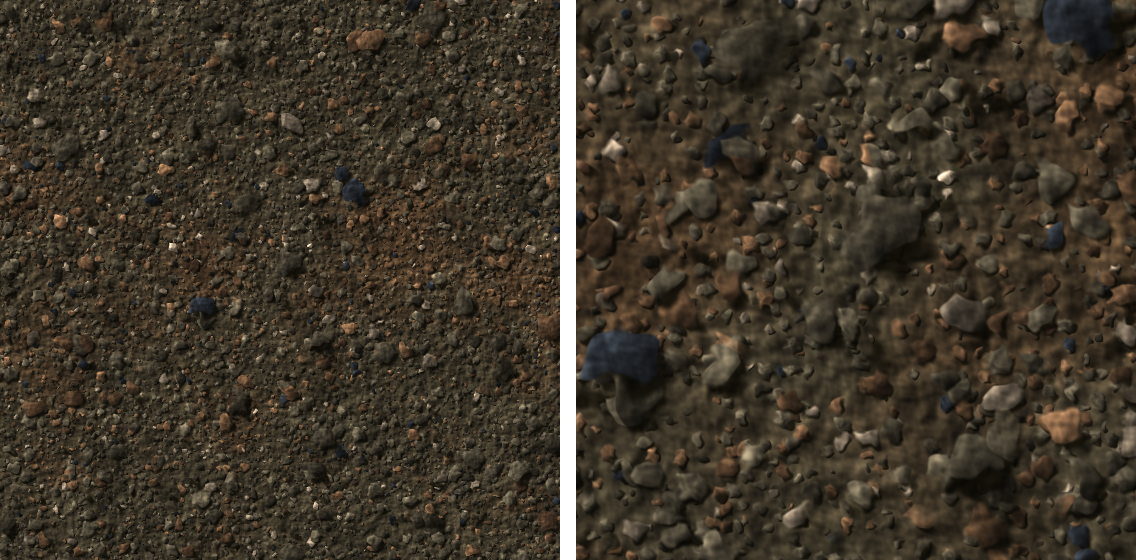
Left, the full canvas; right, a detail of the centre.
Give the GLSL for this texture, as a three.js fragment shader.

```glsl
// Draws dark gravelly soil with rust patches, lit low from the upper left.
varying vec2 vUv;

const vec2 LIGHT = vec2(-0.7, 0.71);
const vec3 SHADOW = vec3(0.045, 0.038, 0.016);
const vec3 SOIL = vec3(0.232, 0.208, 0.156);
const vec3 RUST_SOIL = vec3(0.282, 0.212, 0.145);
const vec3 GREY_STONE = vec3(0.305, 0.278, 0.222);
const vec3 RUST_STONE = vec3(0.39, 0.29, 0.205);
const vec3 PALE_STONE = vec3(0.49, 0.435, 0.365);
const vec3 BLUE_STONE = vec3(0.14, 0.155, 0.175);

// Hashes and gradient noise
float hash(vec2 p) {
  vec3 q = fract(p.xyx * vec3(0.1031, 0.1030, 0.0973));
  q += dot(q, q.yzx + 33.33);
  return fract((q.x + q.y) * q.z);
}

vec2 hash2(vec2 p) {
  return vec2(hash(p), hash(p + 57.3));
}

float cornerSlope(vec2 cell, vec2 offset) {
  float angle = 6.2832 * hash(cell);
  return dot(vec2(cos(angle), sin(angle)), offset);
}

float gradientNoise(vec2 p) {
  vec2 i = floor(p);
  vec2 f = fract(p);
  vec2 u = f * f * f * (f * (f * 6.0 - 15.0) + 10.0);
  vec2 e = vec2(1.0, 0.0);
  float low = mix(cornerSlope(i, f), cornerSlope(i + e, f - e), u.x);
  float high = mix(cornerSlope(i + e.yx, f - e.yx), cornerSlope(i + 1.0, f - 1.0), u.x);
  return mix(low, high, u.y);
}

float fbm(vec2 p) {
  float sum = 0.0;
  float amplitude = 0.6;
  for (int i = 0; i < 3; i++) {
    sum += amplitude * gradientNoise(p);
    p = p * 2.03 + 17.7;
    amplitude *= 0.55;
  }
  return sum;
}

// Brightness change of a bumpy surface, positive where it faces the light
float relief(vec2 p) {
  return fbm(p) - fbm(p + LIGHT * 0.3);
}

// Rounded hexagonal measure of a stretched, turned stone
float stoneDistance(vec2 offset, float angle, float stretch) {
  float c = cos(angle);
  float s = sin(angle);
  vec2 a = abs(mat2(c, -s, s, c) * offset * vec2(1.0, stretch));
  return mix(length(a), max(a.x * 0.87 + a.y * 0.5, a.y), 0.6);
}

vec3 stoneColour(vec2 id, float rust) {
  float kind = hash(id + 3.1);
  vec3 colour = mix(GREY_STONE, RUST_STONE, step(hash(id + 8.4), 0.2 + 0.4 * rust));
  colour = mix(colour, PALE_STONE, step(0.92, kind));
  colour = mix(colour, BLUE_STONE, step(kind, 0.03));
  return colour * mix(0.62, 1.22, hash(id + 5.9));
}

// One layer of scattered stones with shadows on the side away from the light
vec3 addStones(vec3 colour, vec2 uv, float cells, float density, float seed, float rust) {
  vec2 p = uv * cells + seed;
  p += 0.3 * vec2(gradientNoise(p * 2.1), gradientNoise(p * 2.1 + 41.0));
  float edge = 0.0016 * cells;
  float clump = density * (1.0 + 0.9 * gradientNoise(uv * 8.0 + seed));
  float rough = 1.0 + 0.45 * gradientNoise(p * 3.7) + 0.3 * gradientNoise(uv * 130.0 + seed);
  for (int j = -1; j <= 1; j++) {
    for (int i = -1; i <= 1; i++) {
      vec2 id = floor(p) + vec2(float(i), float(j));
      vec2 offset = p - id - 0.5 - 0.8 * (hash2(id) - 0.5);
      float size = hash(id + 21.7);
      float radius = mix(0.2, 0.5, size * sqrt(size));
      float angle = 6.2832 * hash(id + 12.3);
      float stretch = mix(1.0, 1.7, hash(id + 31.9));
      float present = smoothstep(-0.04, 0.04, clump - hash(id + 76.1));

      float shadowDistance = stoneDistance(offset + LIGHT * radius * 0.55, angle, stretch);
      float shadow = 1.0 - smoothstep(radius * 0.65, radius * 1.2, shadowDistance);
      colour = mix(colour, SHADOW, 0.85 * shadow * present);

      float bodyDistance = stoneDistance(offset, angle, stretch);
      float cover = 1.0 - smoothstep(radius - edge, radius + edge, bodyDistance);
      float facing = clamp(dot(offset, LIGHT) / radius, -1.0, 1.0);
      float shade = (0.95 + 0.55 * facing) * rough;
      colour = mix(colour, stoneColour(id, rust) * shade, cover * present);
    }
  }
  return colour;
}

void main() {
  // Rust gathers in a broad band across the middle
  float patches = fbm(vUv * vec2(3.5, 5.0) + 6.0);
  float band = 0.2 - 0.8 * abs(vUv.y - 0.52);
  float rust = smoothstep(-0.1, 0.55, band + patches);

  // Bare soil with bumps and pits
  vec3 colour = mix(SOIL, RUST_SOIL, rust);
  colour *= 1.0 + 1.2 * relief(vUv * 48.0);
  colour = mix(colour, SHADOW, 0.8 * smoothstep(0.12, 0.42, fbm(vUv * 34.0 + 9.0)));

  // Stones from grit to small rocks
  colour = addStones(colour, vUv, 100.0, 0.55, 11.0, rust);
  colour = addStones(colour, vUv, 58.0, 0.5, 37.0, rust);
  colour = addStones(colour, vUv, 35.0, 0.4, 73.0, rust);
  colour = addStones(colour, vUv, 20.0, 0.14, 19.0, rust);

  // Uneven ground tone and fine grain over everything
  colour *= 1.0 + 0.55 * fbm(vUv * 13.0 + 3.0);
  colour *= 1.0 + 0.8 * relief(vUv * 80.0 + 30.0);
  gl_FragColor = vec4(max(colour, 0.0), 1.0);
}
```
